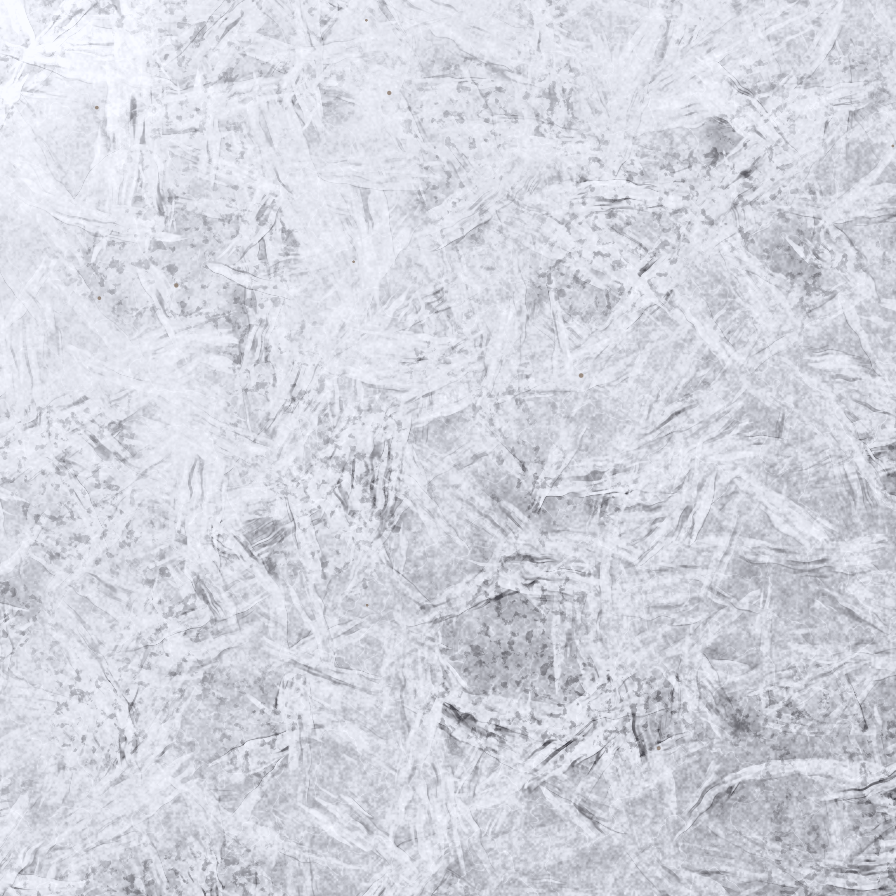
Write a WebGL 1 fragment shader that draws this texture.

```glsl
precision highp float;
uniform vec2 u_resolution;

float hash(vec2 p) {
  vec3 q = fract(vec3(p.xyx) * 0.1031);
  q += dot(q, q.yzx + 33.33);
  return fract((q.x + q.y) * q.z);
}

vec2 hash2(vec2 p) {
  return vec2(hash(p), hash(p + 71.7));
}

float noise(vec2 p) {
  vec2 i = floor(p), f = fract(p);
  f = f * f * (3.0 - 2.0 * f);
  float low = mix(hash(i), hash(i + vec2(1.0, 0.0)), f.x);
  float high = mix(hash(i + vec2(0.0, 1.0)), hash(i + 1.0), f.x);
  return mix(low, high, f.y);
}

float fbm(vec2 p) {
  float sum = 0.0, amp = 0.5;
  for (int i = 0; i < 4; i++) {
    sum += amp * noise(p);
    p = mat2(1.6, 1.2, -1.2, 1.6) * p + 17.3;
    amp *= 0.5;
  }
  return sum / 0.9375;
}

vec2 rotate(vec2 p, float angle) {
  float c = cos(angle), s = sin(angle);
  return vec2(c * p.x + s * p.y, c * p.y - s * p.x);
}

// One frayed bundle of ice needles laid over the tone beneath it
float needleBundle(vec2 q, float cell, vec2 shape, vec2 look, float tone) {
  float halfLength = mix(0.42, 0.64, shape.x);
  float halfWidth = mix(0.08, 0.26, shape.y);
  q.y += (look.x - 0.5) * 0.4 * q.x * q.x;
  vec2 grain = vec2(q.x * cell * 18.0, q.y * cell * 150.0) + look * 90.0;
  float strand = 0.55 * noise(grain) + 0.45 * noise(grain * vec2(2.7, 2.1) + 9.0);
  float fray = 1.5 * (strand - 0.5);
  float along = abs(q.x) / halfLength - fray;
  float fan = halfWidth * (0.75 - 0.3 * q.x / halfLength);
  float across = abs(q.y) / fan - 0.8 * fray;
  float ends = 1.0 - smoothstep(0.65, 1.0, along);
  float body = ends * (1.0 - smoothstep(0.7, 1.0, across));
  float rim = ends * smoothstep(0.88, 1.0, across) * (1.0 - smoothstep(1.0, 1.2, across));
  float ice = mix(-0.20, 0.015, smoothstep(0.22, 0.42, strand));
  ice += 0.075 * smoothstep(0.5, 0.72, strand) + 0.025 * (look.y - 0.5);
  tone = mix(tone, ice, body * mix(0.5, 0.95, look.y));
  return tone - 0.11 * rim * step(0.0, q.y) * look.x;
}

float needleLayer(vec2 p, float cell, float seed, float tone) {
  vec2 grid = p / cell + seed;
  vec2 home = floor(grid);
  for (int j = -1; j <= 1; j++) {
    for (int i = -1; i <= 1; i++) {
      vec2 id = home + vec2(float(i), float(j));
      vec2 center = id + hash2(id + seed);
      float angle = 6.2832 * noise(id * 0.4 + seed) + 2.4 * hash(id + 5.3);
      vec2 q = rotate(grid - center, angle);
      tone = needleBundle(q, cell, hash2(id + 13.1), hash2(id + 29.7), tone);
    }
  }
  return tone;
}

// Thin wandering contour of a noise field
float vein(vec2 p, float width) {
  return 1.0 - smoothstep(0.0, width, abs(fbm(p) - 0.5));
}

// Sparse round specks, one candidate per cell
float specks(vec2 p, float cells, float amount) {
  vec2 id = floor(p * cells);
  vec2 offset = fract(p * cells) - 0.3 - 0.4 * hash2(id);
  float radius = mix(0.12, 0.28, hash(id + 3.9));
  float disc = 1.0 - smoothstep(radius * 0.5, radius, length(offset));
  return disc * step(1.0 - amount, hash(id + 47.0));
}

vec3 iceColor(float v) {
  vec3 tint = mix(vec3(0.0, 0.0, 0.028), vec3(0.0, 0.009, 0.045), smoothstep(0.4, 0.85, v));
  return vec3(v) + tint;
}

void main() {
  vec2 p = gl_FragCoord.xy / min(u_resolution.x, u_resolution.y);
  vec2 uv = gl_FragCoord.xy / u_resolution;
  vec2 warped = p + 0.010 * (vec2(fbm(p * 14.0), fbm(p * 14.0 + 40.0)) - 0.5);
  warped += 0.004 * (vec2(noise(p * 80.0), noise(p * 80.0 + 31.0)) - 0.5);

  // Cloudy bed and crossing needle layers
  float tone = 0.14 * (fbm(p * 30.0) - 0.5) - 0.045;
  tone = needleLayer(warped, 0.12, 11.0, tone);
  tone = needleLayer(warped, 0.22, 37.0, tone);
  tone = needleLayer(warped, 0.10, 59.0, tone);
  tone = needleLayer(warped, 0.17, 83.0, tone);
  tone = needleLayer(warped, 0.12, 97.0, tone);

  // Frosted haze, deeper gaps, veins and fine grain
  float haze = smoothstep(0.48, 0.68, fbm(p * 14.0 + 21.0));
  tone = mix(tone, 0.005, 0.4 * haze);
  float gaps = smoothstep(0.4, 0.7, fbm(p * 10.0 + 63.0));
  tone = max(tone, 0.0) + min(tone, 0.0) * (1.0 + 0.8 * gaps);
  float pits = smoothstep(0.55, 0.72, fbm(warped * 140.0 + 8.0));
  tone -= pits * (0.03 + 0.14 * gaps);
  tone += 0.05 * vein(p * 24.0 + 5.0, 0.018);
  tone += 0.10 * (noise(p * 380.0) - 0.5) + 0.14 * (fbm(p * 160.0) - 0.5);
  tone += 0.05 * specks(p, 150.0, 0.1);

  // Light falls from the upper left; bright ice saturates softly
  float light = 0.862 + 0.09 * (0.5 - uv.x) + 0.10 * (uv.y - 0.5);
  float contrast = mix(1.35, 0.85, smoothstep(0.78, 0.94, light));
  float glow = 0.07 * (1.0 - smoothstep(0.0, 0.3, length(uv - vec2(0.0, 1.0))));
  float value = light + contrast * tone;
  value -= 0.5 * max(value - 0.87, 0.0);
  value = clamp(value + glow, 0.3, 0.98);

  vec3 color = iceColor(value);
  color = mix(color, vec3(0.50, 0.42, 0.35), 0.7 * specks(p + 0.37, 70.0, 0.003));
  gl_FragColor = vec4(min(color, 1.0), 1.0);
}
```
